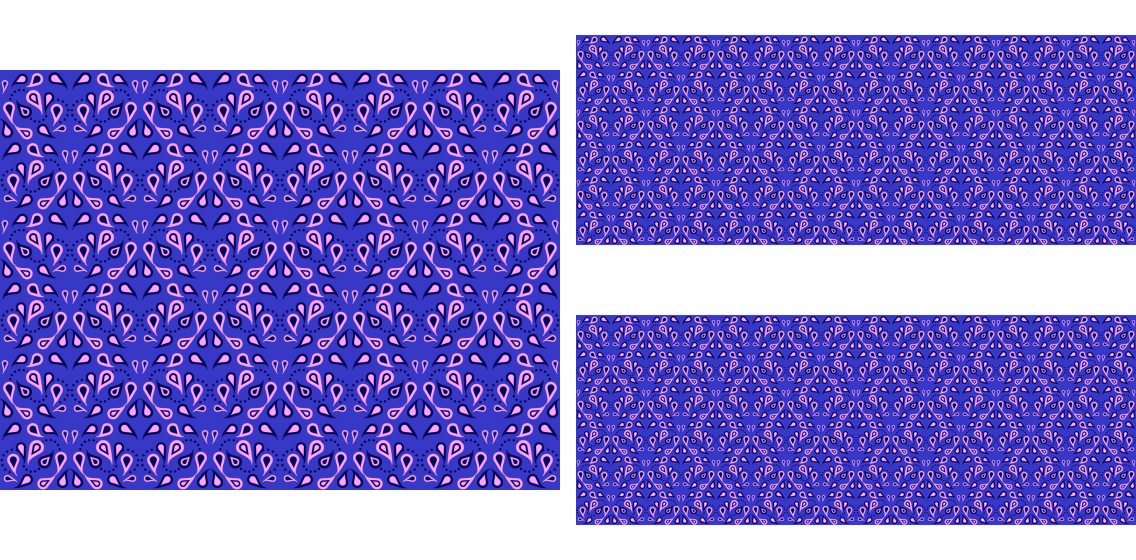
Left, the tile; right, the same tile 2 across and 2 down.
Write a WebGL 2 fragment shader that draws this pattern.

```glsl
#version 300 es
precision highp float;
// Mirrored paisley drops with dotted arcs on blue, between plain white bands.

uniform vec2 u_resolution;
out vec4 fragColor;

const vec3 BLUE = vec3(0.22, 0.22, 0.78);
const vec3 NAVY = vec3(0.02, 0.02, 0.34);
const vec3 PINK = vec3(1.0, 0.64, 0.98);
const vec3 WHITE = vec3(1.0);
const float TILES = 8.0;       // mirrored tiles across the canvas
const float BAND_EDGE = 0.375; // half height of the printed area
const float DOT_RADIUS = 0.017;

// Folds the plane into one tile: columns mirror, each row shifts by one tile.
vec2 foldTile(vec2 grid, float centreY) {
    float row = floor(grid.y - centreY + 0.5);
    float x = abs(mod(grid.x + row + 1.0, 2.0) - 1.0);
    return vec2(x, grid.y - row);
}

float coverage(float dist, float blur) {
    return 1.0 - smoothstep(-blur, blur, dist);
}

// Distance to a round body that tapers to a tip at height h.
float taperDistance(vec2 p, float bodyR, float tipR, float h) {
    p.x = abs(p.x);
    float slope = (bodyR - tipR) / h;
    float side = sqrt(1.0 - slope * slope);
    float k = dot(p, vec2(-slope, side));
    if (k < 0.0) return length(p) - bodyR;
    if (k > side * h) return length(p - vec2(0.0, h)) - tipR;
    return dot(p, vec2(side, slope)) - bodyR;
}

// Distance to a drop whose tail bows sideways and pinches toward the tip.
float dropDistance(vec2 p, vec2 body, vec2 tip, float radius, float bow) {
    vec2 axis = tip - body;
    float len = length(axis);
    axis /= len;
    p -= body;
    vec2 q = vec2(dot(p, vec2(-axis.y, axis.x)), dot(p, axis));
    float t = clamp(q.y / len, 0.0, 1.0);
    float swell = 6.75 * t * t * (1.0 - t);
    q.x -= bow * swell;
    return taperDistance(q, radius, 0.005, len) + 0.12 * radius * swell;
}

// Paints a drop as three nested layers.
vec3 paintDrop(vec3 base, vec2 grid, vec2 body, vec2 tip, float radius, float bow,
               vec3 rim, vec3 ring, vec3 heart, float blur) {
    float d = dropDistance(foldTile(grid, body.y), body, tip, radius, bow);
    base = mix(base, rim, coverage(d, blur));
    base = mix(base, ring, coverage(d + 0.42 * radius, blur));
    return mix(base, heart, coverage(d + 0.68 * radius, blur));
}

// Paints dots evenly along an arc.
vec3 paintArc(vec3 base, vec2 grid, vec2 centre, float radius,
              float startAngle, float endAngle, int count, float blur) {
    vec2 p = foldTile(grid, centre.y) - centre;
    float d = 1.0;
    for (int i = 0; i < count; i++) {
        float a = mix(startAngle, endAngle, float(i) / float(count - 1));
        d = min(d, length(p - radius * vec2(cos(a), sin(a))) - DOT_RADIUS);
    }
    return mix(base, NAVY, coverage(d, blur));
}

vec3 paisley(vec2 g, float blur) {
    vec3 c = BLUE;
    // Dotted arcs
    c = paintArc(c, g, vec2(0.81, 0.59), 0.165, -1.9, 1.7, 9, blur);
    c = paintArc(c, g, vec2(0.30, 0.44), 0.155, -3.0, -0.9, 6, blur);
    c = paintArc(c, g, vec2(0.54, 0.61), 0.130, 0.4, 2.9, 6, blur);
    // Upper row
    c = paintDrop(c, g, vec2(0.07, 0.19), vec2(0.04, 0.33), 0.046, -0.01, PINK, BLUE, NAVY, blur);
    c = paintDrop(c, g, vec2(0.32, 0.13), vec2(0.17, 0.24), 0.078, 0.02, NAVY, PINK, PINK, blur);
    c = paintDrop(c, g, vec2(0.53, 0.13), vec2(0.38, 0.24), 0.085, -0.02, PINK, NAVY, NAVY, blur);
    c = paintDrop(c, g, vec2(0.78, 0.12), vec2(0.96, 0.28), 0.088, -0.03, NAVY, PINK, PINK, blur);
    // Middle rows
    c = paintDrop(c, g, vec2(0.70, 0.39), vec2(0.66, 0.63), 0.073, 0.02, NAVY, PINK, PINK, blur);
    c = paintDrop(c, g, vec2(0.475, 0.39), vec2(0.60, 0.63), 0.103, -0.02, PINK, NAVY, PINK, blur);
    c = paintDrop(c, g, vec2(0.13, 0.54), vec2(0.20, 0.78), 0.085, 0.02, PINK, NAVY, NAVY, blur);
    c = paintDrop(c, g, vec2(0.365, 0.60), vec2(0.24, 0.43), 0.092, -0.02, NAVY, PINK, NAVY, blur);
    c = paintDrop(c, g, vec2(0.81, 0.57), vec2(0.76, 0.79), 0.087, -0.02, PINK, NAVY, NAVY, blur);
    // Lower row
    c = paintDrop(c, g, vec2(0.105, 0.89), vec2(0.01, 0.70), 0.082, 0.025, NAVY, PINK, PINK, blur);
    c = paintDrop(c, g, vec2(0.385, 0.91), vec2(0.21, 0.78), 0.081, -0.02, PINK, NAVY, PINK, blur);
    c = paintDrop(c, g, vec2(0.61, 0.85), vec2(0.80, 0.97), 0.081, 0.02, NAVY, PINK, PINK, blur);
    c = paintDrop(c, g, vec2(0.895, 0.835), vec2(0.76, 0.88), 0.050, 0.01, PINK, NAVY, NAVY, blur);
    return c;
}

void main() {
    vec2 uv = gl_FragCoord.xy / u_resolution;
    float pixel = 1.0 / min(u_resolution.x, u_resolution.y);
    // Tile units, counted down from the top of the printed area
    vec2 grid = TILES * vec2(uv.x, 0.5 + BAND_EDGE - uv.y);
    vec3 color = paisley(grid, 0.75 * TILES * pixel);
    // White bands above and below
    float printed = coverage(abs(uv.y - 0.5) - BAND_EDGE, 0.5 * pixel);
    fragColor = vec4(mix(WHITE, color, printed), 1.0);
}
```
